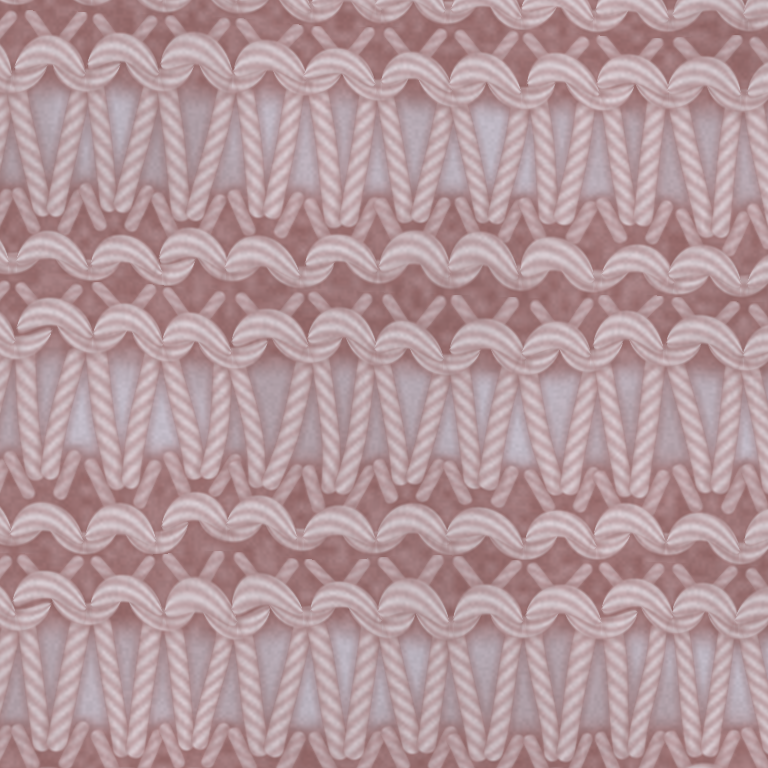
Reproduce this texture procedurally as a WebGL 1 fragment shader.

```glsl
precision highp float;
// Pale pink knitted fabric: garter ridges between rows of long dropped V stitches.

uniform vec2 u_resolution;

const float STITCHES = 10.55;  // stitches across the canvas, the unit of length
const float BAND = 3.72;       // height of one repeat in stitches
const vec3 LIGHT = vec3(0.83, 0.785, 0.805);
const vec3 PINK = vec3(0.70, 0.575, 0.59);
const vec3 SHADOW = vec3(0.57, 0.40, 0.40);
const vec3 GAP = vec3(0.69, 0.625, 0.655);
const vec3 GLOW = vec3(0.75, 0.72, 0.765);

float hash(vec2 p) {
  p = fract(p * vec2(0.1031, 0.1137));
  p += dot(p, p.yx + 33.33);
  return fract((p.x + p.y) * p.x * 97.3);
}

float noise(vec2 p) {
  vec2 i = floor(p), f = fract(p);
  f = f * f * (3.0 - 2.0 * f);
  return mix(mix(hash(i), hash(i + vec2(1, 0)), f.x),
             mix(hash(i + vec2(0, 1)), hash(i + 1.0), f.x), f.y);
}

vec2 jitter(vec2 id) {
  return vec2(hash(id + 17.0), hash(id + 53.0)) - 0.5;
}

// Twisted strands on a rounded yarn; across runs from -1 to 1
vec3 yarn(float across, float phase, float paleness) {
  float strand = 0.5 + 0.5 * sin(phase);
  float body = sqrt(max(1.0 - across * across, 0.0));
  vec3 col = mix(PINK, LIGHT, paleness * (0.3 + 0.7 * strand));
  return mix(SHADOW, col, 0.42 + 0.58 * body);
}

// Lays a shape over the fabric with a soft contact shadow
vec3 lay(vec3 base, vec3 col, float d, float edge) {
  base = mix(base, SHADOW, 0.33 * (1.0 - smoothstep(0.0, 0.13, d)));
  return mix(base, col, 1.0 - smoothstep(-edge, edge, d));
}

// Straight piece of yarn from a to b
vec3 leg(vec3 base, vec2 p, vec2 a, vec2 b, float radius, float paleness, float edge) {
  vec2 dir = normalize(b - a), rel = p - a;
  float along = dot(rel, dir);
  float across = dot(rel, vec2(dir.y, -dir.x));
  float d = length(rel - dir * clamp(along, 0.0, length(b - a))) - radius;
  float t = across / radius;
  float phase = along * 25.0 - sign(b.x - a.x) * t * 4.0 + a.x * 9.0;
  return lay(base, yarn(t, phase, paleness), d, edge);
}

// Bowed piece of yarn that tapers to both ends
vec3 bow(vec3 base, vec2 p, float halfLen, float thick, float bend, float seed, float edge) {
  float s = p.x / halfLen;
  float r = thick * sqrt(max(1.0 - s * s, 0.0));
  float y = (p.y - bend * s * s) / sqrt(1.0 + pow(2.0 * bend * s / halfLen, 2.0));
  float d = max(abs(y) - r, (abs(s) - 1.0) * halfLen);
  float t = clamp(y / max(r, 0.03), -1.0, 1.0);
  float phase = t * 7.0 - s * 4.5 + seed * 6.28;
  return lay(base, yarn(t * 0.9, phase, 1.0), d, edge);
}

void main() {
  vec2 uv = gl_FragCoord.xy / u_resolution;
  float edge = 0.015 + 0.7 * STITCHES / u_resolution.x;

  // Stitch coordinates, y downwards, with sagging and slightly tilted rows
  vec2 q = STITCHES * vec2(uv.x, 1.0 - uv.y) - vec2(0.19, 0.15);
  q.y -= 0.4 * uv.x * (0.15 + 0.85 * uv.y);
  q += 0.16 * (vec2(noise(q * 0.7), noise(q * 0.7 + 40.0)) - 0.5);
  float band = floor(q.y / BAND);
  float y = q.y - band * BAND - 0.5;
  float column = floor(q.x);

  // Hazy gaps and the deep pink ground behind the ridges
  vec3 col = mix(GAP, GLOW, smoothstep(0.35, 0.85, noise(q * vec2(0.9, 0.7) + 9.0)));
  float ground = 1.0 - smoothstep(0.3, 0.8, y) + smoothstep(1.6, 2.15, y);
  col = mix(col, mix(SHADOW, PINK, 0.7 * noise(q * 7.0)), ground);

  // Short recessed stitches, then the long V legs
  for (int i = -1; i <= 1; i++) {
    vec2 id = vec2(column + float(i), band * 5.0);
    vec2 p = vec2(q.x - id.x - 0.5, y);
    vec2 top = 0.16 * jitter(id + 3.0), foot = 0.14 * jitter(id + 7.0);
    for (int k = 0; k < 2; k++) {
      float side = float(k) * 2.0 - 1.0;
      vec2 m = vec2(side, 1.0);
      col = leg(col, p - foot, m * vec2(0.42, 1.98), m * vec2(0.22, 2.42), 0.10, 0.5, edge);
      col = leg(col, p - 0.4 * top, m * vec2(0.36, -0.40), m * vec2(0.14, -0.12), 0.09, 0.45, edge);
      col = leg(col, p, m * vec2(0.39, 0.5) + top * side, m * vec2(0.10, 2.13) + foot,
                0.125 + 0.02 * hash(id + side), 0.9, edge);
    }
  }

  // Two garter ridges: hanging loops below, plump arches on top
  for (int layer = 0; layer < 2; layer++) {
    for (int row = 0; row < 2; row++) {
      float level = float(row);
      for (int i = -1; i <= 1; i++) {
        vec2 id = vec2(column + float(i), band * 5.0 + level + 1.0);
        vec2 p = vec2(q.x - id.x - 0.5, y - 2.66 * level) - 0.13 * jitter(id);
        float seed = hash(id + 31.0);
        if (layer == 0) col = bow(col, p - vec2(0.5, 0.41 - 0.06 * level), 0.47, 0.155, -0.23, seed, edge);
        else col = bow(col, p - vec2(0.0, 0.08 * p.x), 0.49, 0.19 + 0.03 * seed, 0.27, seed, edge);
      }
    }
  }

  // Fuzz and uneven dye
  col *= 0.97 + 0.06 * noise(q * 22.0);
  col *= 0.97 + 0.06 * noise(q * 0.5 + 70.0);
  gl_FragColor = vec4(col, 1.0);
}
```
